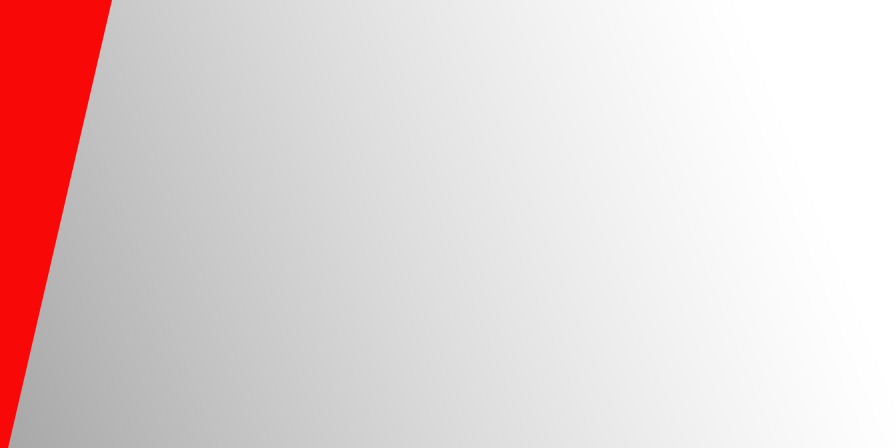
A Shadertoy shader for this background:

```glsl
// A plain backdrop: a slanted red wedge on the left over a diagonal
// grey-to-white gradient. The wedge is a half-plane distance with a smooth
// edge; the gradient is an eased ramp along a tilted axis.

// Lengths are in canvas heights, origin at the lower left.
const vec3 WEDGE_RED = vec3(0.975, 0.03, 0.03);
const vec3 SHADE_GREY = vec3(0.655, 0.653, 0.653);
const vec3 LIGHT_WHITE = vec3(1.0);

const vec2 EDGE_BOTTOM = vec2(0.018, 0.0);
const vec2 EDGE_TOP = vec2(0.25, 1.0);

const float RAMP_TILT = 0.4;     // sideways shift of the ramp per unit of height
const float RAMP_LENGTH = 2.07;  // where the ramp reaches full white
const float RAMP_EASE = 1.28;    // above 1 the grey fades faster near its start

// Signed distance to the line through a and b, negative on its left.
float lineDistance(vec2 p, vec2 a, vec2 b) {
    vec2 along = normalize(b - a);
    return dot(p - a, vec2(along.y, -along.x));
}

vec3 greyRamp(vec2 p) {
    float t = clamp((p.x + RAMP_TILT * p.y) / RAMP_LENGTH, 0.0, 1.0);
    return mix(LIGHT_WHITE, SHADE_GREY, pow(1.0 - t, RAMP_EASE));
}

void mainImage(out vec4 fragColor, in vec2 fragCoord) {
    vec2 p = fragCoord / iResolution.y;
    float pixel = 1.0 / iResolution.y;

    // Wedge over the gradient, with an edge about one pixel wide
    float d = lineDistance(p, EDGE_BOTTOM, EDGE_TOP);
    float background = smoothstep(-0.7 * pixel, 0.7 * pixel, d);
    fragColor = vec4(mix(WEDGE_RED, greyRamp(p), background), 1.0);
}
```
